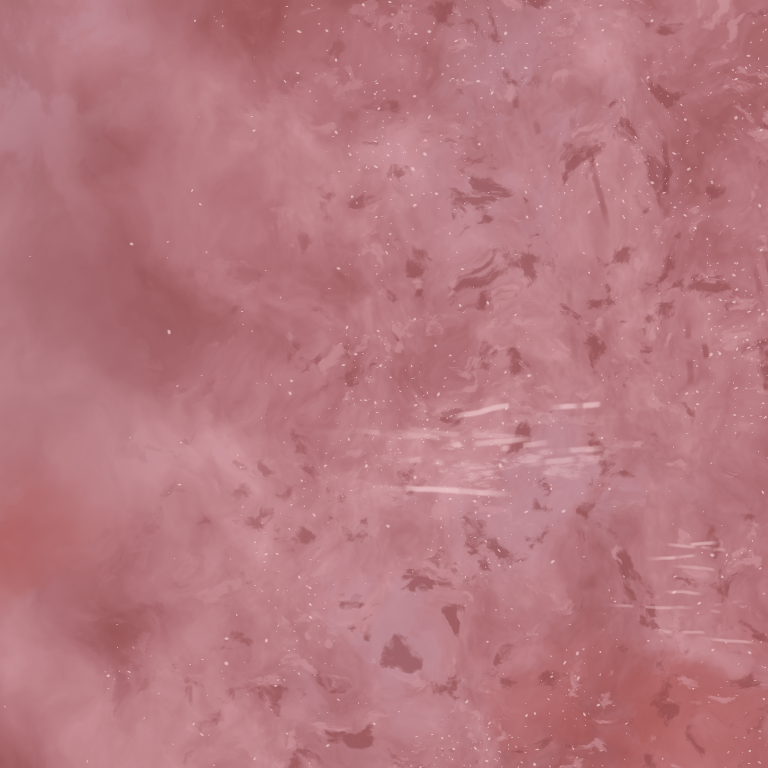
A three.js fragment shader for this texture:

```glsl
varying vec2 vUv;

const vec3 DEEP = vec3(0.61, 0.34, 0.35);
const vec3 ROSE = vec3(0.71, 0.458, 0.485);
const vec3 PALE = vec3(0.81, 0.59, 0.62);
const vec3 MAUVE = vec3(0.75, 0.56, 0.61);
const vec3 BRICK = vec3(0.68, 0.34, 0.33);
const vec3 SHADE = vec3(0.59, 0.38, 0.41);
const vec3 PIT = vec3(0.54, 0.27, 0.28);
const vec3 GLINT = vec3(0.93, 0.79, 0.80);
const float CONTRAST = 3.3;
const float SPECK_CELLS = 62.0;
const int SCRATCHES = 11;

float hash(vec2 p) {
  vec3 q = fract(p.xyx * 0.1031);
  q += dot(q, q.yzx + 33.33);
  return fract((q.x + q.y) * q.z);
}

vec2 hash2(vec2 p) {
  return vec2(hash(p), hash(p + 71.7));
}

float noise(vec2 p) {
  vec2 i = floor(p), f = fract(p);
  f = f * f * (3.0 - 2.0 * f);
  return mix(mix(hash(i), hash(i + vec2(1.0, 0.0)), f.x),
             mix(hash(i + vec2(0.0, 1.0)), hash(i + 1.0), f.x), f.y);
}

// Normalised fractal noise; a higher gain gives a rougher surface
float fbm(vec2 p, float gain) {
  float sum = 0.0, total = 0.0, amp = 1.0;
  for (int i = 0; i < 6; i++) {
    sum += amp * noise(p);
    total += amp;
    amp *= gain;
    p = mat2(0.8, 0.6, -0.6, 0.8) * p * 2.03 + 17.3;
  }
  return sum / total;
}

float blob(vec2 p, vec2 centre, vec2 radius) {
  vec2 d = (p - centre) / radius;
  return exp(-dot(d, d));
}

// One small tilted fleck inside each chosen cell
float specks(vec2 p, float density, float seed) {
  vec2 cell = floor(p), rnd = hash2(cell + seed);
  vec2 d = fract(p) - mix(vec2(0.3), vec2(0.7), rnd);
  float turn = (rnd.x - 0.5) * 2.4;
  d = mat2(cos(turn), -sin(turn), sin(turn), cos(turn)) * d;
  d.y *= mix(1.2, 2.2, rnd.y);
  float radius = mix(0.1, 0.25, hash(cell + seed + 5.1));
  float shown = step(hash(cell + seed + 9.4), density);
  return shown * (1.0 - smoothstep(radius * 0.3, radius, length(d)));
}

// Broken strokes scattered around a centre, near one direction
float scratches(vec2 p, vec2 centre, vec2 spread, float angle, float reach, float width, float seed) {
  float mark = 0.0;
  for (int i = 0; i < SCRATCHES; i++) {
    vec2 key = vec2(float(i) * 3.7, seed);
    vec2 d = p - centre - spread * (2.0 * hash2(key) - 1.0);
    float turn = angle + 0.28 * (hash(key + 4.2) - 0.5);
    vec2 along = vec2(cos(turn), sin(turn));
    float size = reach * mix(0.35, 1.0, hash(key + 8.6));
    float t = dot(d, along);
    float taper = 1.0 - smoothstep(0.4, 1.0, abs(t) / size);
    float side = abs(dot(d, vec2(-along.y, along.x)));
    float broken = smoothstep(0.25, 0.6, noise(vec2(t * 65.0, float(i) + seed)));
    float line = 1.0 - smoothstep(width * 0.25, width, side);
    mark = max(mark, line * taper * broken * mix(0.4, 1.0, hash(key + 2.9)));
  }
  return mark;
}

void main() {
  vec2 uv = vUv;
  vec2 warp = vec2(fbm(uv * 9.0, 0.5), fbm(uv * 9.0 + 40.0, 0.5)) - 0.5;
  vec2 p = uv + 0.09 * warp;
  float crisp = smoothstep(0.08, 0.55, uv.x + 0.25 * (0.5 - uv.y));

  // Mottled rose ground, soft at the left and rough at the right
  float tone = CONTRAST * (fbm(p * vec2(6.5, 5.0), mix(0.5, 0.72, crisp)) - 0.5);
  vec3 color = mix(ROSE, tone < 0.0 ? DEEP : PALE, min(abs(tone), 1.0));

  // Broad washes of shade, mauve and brick
  float shade = blob(p, vec2(0.06, 0.5), vec2(0.17, 0.3)) + blob(p, vec2(0.0, 0.85), vec2(0.07, 0.2));
  color = mix(color, SHADE, 0.36 * min(shade, 1.0));
  float mauve = blob(p, vec2(0.67, 0.86), vec2(0.13, 0.2)) + blob(p, vec2(0.52, 0.15), vec2(0.13, 0.14))
              + blob(p, vec2(0.74, 0.35), vec2(0.16, 0.1)) + blob(p, vec2(0.04, 0.95), vec2(0.16, 0.2));
  float flake = smoothstep(0.4, 0.6, fbm(p * vec2(15.0, 11.0) + 8.0, 0.6));
  color = mix(color, MAUVE, min(mauve, 1.0) * mix(0.2, 0.72, flake));
  float brick = blob(p, vec2(0.86, 0.06), vec2(0.22, 0.13)) + blob(p, vec2(0.0, 0.31), vec2(0.12, 0.08));
  color = mix(color, BRICK, 0.65 * min(brick, 1.0) * smoothstep(0.3, 0.6, fbm(p * 10.0 + 3.0, 0.6)));

  // Worn pits and dark upright gouges
  float pits = smoothstep(0.62, 0.76, fbm(p * vec2(27.0, 32.0) + 12.0, 0.55));
  color = mix(color, PIT, 0.55 * pits * crisp);
  vec2 bent = uv + 0.012 * warp;
  float gouges = scratches(bent, vec2(0.83, 0.67), vec2(0.19, 0.19), 1.72, 0.07, 0.006, 3.0);
  color = mix(color, PIT, 0.6 * gouges);

  // Pale chips and bright flecks in loose clusters
  float chips = smoothstep(0.63, 0.76, fbm(p * vec2(36.0, 46.0) + 60.0, 0.55));
  color = mix(color, PALE, 0.6 * chips * crisp);
  float cluster = smoothstep(0.42, 0.72, fbm(uv * 8.0 + 25.0, 0.55));
  float density = crisp * mix(0.035, 0.4, cluster);
  vec2 grit = uv + 0.02 * warp;
  float flecks = max(specks(grit * SPECK_CELLS, density, 1.0),
                     0.7 * specks(grit * SPECK_CELLS * 1.55 + 0.4, density, 23.0));
  color = mix(color, GLINT, 0.75 * flecks);

  // Pale scrapes across the middle and fine lines at the lower right
  float scrapes = scratches(bent, vec2(0.64, 0.41), vec2(0.15, 0.065), 0.0, 0.09, 0.0055, 11.0);
  float hairs = scratches(bent, vec2(0.89, 0.23), vec2(0.08, 0.065), -0.02, 0.07, 0.003, 29.0);
  color = mix(color, GLINT, max(0.75 * scrapes, 0.6 * hairs));
  float crust = blob(uv, vec2(0.64, 0.4), vec2(0.16, 0.06));
  color = mix(color, GLINT, 0.5 * crust * smoothstep(0.56, 0.72, fbm(uv * vec2(22.0, 55.0), 0.6)));

  gl_FragColor = vec4(color, 1.0);
}
```
